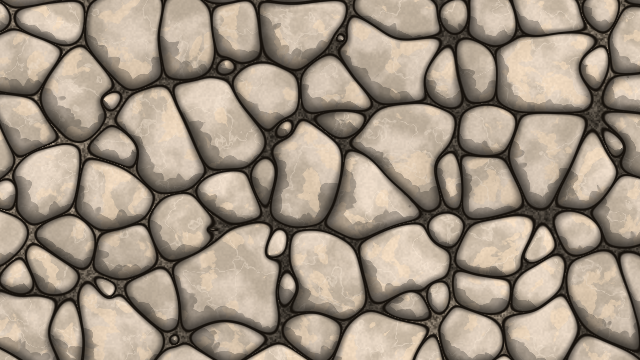
Write a WebGL 2 fragment shader that draws this texture.

```glsl
#version 300 es
precision highp float;

uniform vec2 u_resolution;
out vec4 fragColor;

vec2 hash2(vec2 p) {
  vec3 q = fract(p.xyx * vec3(0.1031, 0.1030, 0.0973));
  q += dot(q, q.yzx + 33.33);
  return fract((q.xx + q.yz) * q.zy);
}

float noise(vec2 p) {
  vec2 i = floor(p), f = fract(p);
  f = f * f * (3.0 - 2.0 * f);
  float low = mix(hash2(i).x, hash2(i + vec2(1, 0)).x, f.x);
  float high = mix(hash2(i + vec2(0, 1)).x, hash2(i + vec2(1, 1)).x, f.x);
  return mix(low, high, f.y);
}

float fbm(vec2 p) {
  float sum = 0.0, amp = 0.5;
  for (int i = 0; i < 5; i++) {
    sum += amp * noise(p);
    p = mat2(1.6, 1.2, -1.2, 1.6) * p + 7.3;
    amp *= 0.5;
  }
  return sum / 0.97;
}

// Distance to the nearest scattered point, in cell units
float pointDistance(vec2 p) {
  vec2 cell = floor(p);
  float nearest = 2.0;
  for (int y = -1; y <= 1; y++)
    for (int x = -1; x <= 1; x++) {
      vec2 id = cell + vec2(x, y);
      nearest = min(nearest, length(p - id - hash2(id)));
    }
  return nearest;
}

// Stone centre in xy, radius in z
vec3 stoneAt(vec2 id, float pitch) {
  vec2 c = (id + 0.5 + 0.85 * (hash2(id + 41.0) - 0.5)) * pitch;
  return vec3(c, 0.15 * pow(hash2(id + 87.0).y, 1.6));
}

// Radius-weighted Voronoi cells: distance to the border with rounded corners
float stoneEdge(vec2 p, float pitch, float rounding, out vec3 stone) {
  vec2 cell = floor(p / pitch);
  float nearest = 10.0;
  for (int y = -3; y <= 3; y++)
    for (int x = -3; x <= 3; x++) {
      vec3 s = stoneAt(cell + vec2(x, y), pitch);
      float d = length(p - s.xy) - s.z;
      if (d < nearest) {
        nearest = d;
        stone = s;
      }
    }
  vec2 toOwn = normalize(p - stone.xy + 1e-5);
  float sum = 1e-9;
  for (int y = -3; y <= 3; y++)
    for (int x = -3; x <= 3; x++) {
      vec3 s = stoneAt(cell + vec2(x, y), pitch);
      float apart = length(s.xy - stone.xy);
      if (apart < 1e-4 || apart < stone.z - s.z) continue;
      vec2 away = p - s.xy;
      float slope = length(normalize(away + 1e-5) - toOwn);
      float d = (length(away) - s.z - nearest) / max(slope, 0.05);
      sum += exp(-rounding * d);
    }
  return -log(sum) / rounding;
}

// Cloudy marble with cream flakes and pale veins
vec3 marble(vec2 p) {
  vec2 q = p + 0.07 * (vec2(fbm(p * 9.0), fbm(p * 9.0 + 31.0)) - 0.5);
  float cloud = smoothstep(0.3, 0.7, fbm(q * 14.0));
  vec3 col = mix(vec3(0.745, 0.685, 0.61), vec3(0.885, 0.82, 0.75), cloud);
  float flake = smoothstep(0.59, 0.65, fbm(q * 20.0 + 12.0));
  col = mix(col, vec3(0.95, 0.85, 0.73), 0.6 * flake);
  float vein = 1.0 - smoothstep(0.0, 0.022, abs(fbm(q * 11.0 + 55.0) - 0.5));
  col = mix(col, vec3(0.94, 0.88, 0.81), 0.45 * vein);
  return col * (0.97 + 0.06 * noise(p * 190.0));
}

// Gritty filling, paler in some regions
vec3 mortar(vec2 p) {
  float grit = 0.6 * noise(p * 230.0) + 0.4 * noise(p * 110.0);
  float pale = smoothstep(0.3, 0.7, noise(p * 2.3 + 4.0));
  vec3 col = mix(vec3(0.13, 0.11, 0.085), vec3(0.55, 0.505, 0.45), grit);
  return col * mix(0.75, 1.35, pale);
}

// Shadow on the lower left with a scalloped border, plus a dark rim
float stoneShade(vec2 p, float edge, vec2 outward, float radius) {
  float facing = dot(outward, vec2(-0.45, -0.89));
  float band = (0.027 + 0.2 * radius) * smoothstep(-0.15, 0.75, facing);
  band *= 0.8 + 0.4 * noise(p * 15.0);
  float scallop = edge + 0.03 * pointDistance(p * 32.0) - band;
  float shadow = 1.0 - smoothstep(-0.0018, 0.0018, scallop);
  float rim = smoothstep(-0.004, 0.02 + 0.012 * facing, edge);
  float dome = smoothstep(0.0, 0.08, edge);
  float light = mix(1.0, 0.77, shadow) * mix(0.46, 1.0, rim);
  return light * (0.97 + 0.04 * dome - 0.05 * facing * (1.0 - dome));
}

void main() {
  vec2 p = gl_FragCoord.xy / u_resolution.y;
  float blur = max(0.0015, 0.75 / u_resolution.y);

  // Slightly bent stone outlines
  vec2 bend = vec2(noise(p * 9.0), noise(p * 9.0 + 23.0)) - 0.5;
  vec2 q = p + 0.022 * bend + 5.0;
  vec3 shape;
  float edge = stoneEdge(q, 0.15, 85.0, shape);
  edge -= 0.0022 + 0.002 * noise(p * 6.0 + 9.0);

  // Dark joints opening into mortar
  float open = smoothstep(0.0035, 0.0075, -edge);
  vec3 ground = mix(vec3(0.09, 0.07, 0.05), mortar(p), open);

  // Each stone has its own marble and tone
  vec2 seed = hash2(floor(shape.xy * 977.0));
  vec2 outward = normalize(q - shape.xy + 1e-5);
  vec3 stone = marble(p + 20.0 * seed) * (0.96 + 0.07 * seed.x);
  stone *= stoneShade(p, edge, outward, shape.z);

  vec3 col = mix(ground, stone, smoothstep(-blur, blur, edge));
  fragColor = vec4(clamp(col, 0.0, 1.0), 1.0);
}
```
